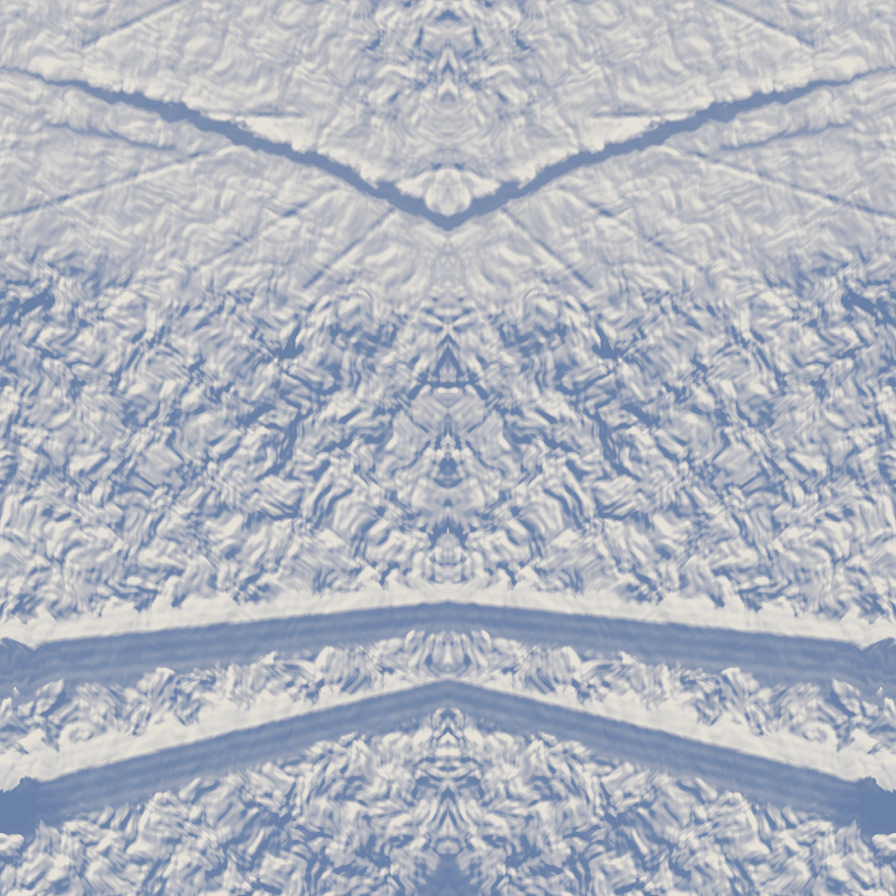
This texture is drawn by a WebGL 2 fragment shader. Its source:

```glsl
#version 300 es
precision highp float;
// Mirrored snow field: crusty lumps, ski grooves and two wide shaded tracks.
uniform vec2 u_resolution;
out vec4 fragColor;

const vec3 SHADOW_BLUE = vec3(0.42, 0.51, 0.66);
const vec3 SNOW_GREY = vec3(0.70, 0.71, 0.75);
const vec3 SUNLIT_CREAM = vec3(0.90, 0.885, 0.85);

// Thin tracks as (start, end) on the folded half plane
const vec4 TRACKS[7] = vec4[7](
  vec4(0.50, 0.753, 0.227, 0.840), vec4(0.161, 0.674, 0.057, 0.766),
  vec4(0.285, 0.694, 0.122, 0.790), vec4(0.41, 0.945, 0.29, 1.003),
  vec4(0.07, 0.662, 0.0, 0.640), vec4(0.07, 0.790, 0.0, 0.815),
  vec4(0.30, 0.872, 0.16, 0.868));

vec3 hash3(vec2 c) {
  vec3 h = fract(c.xyx * vec3(0.1031, 0.1030, 0.0973));
  h += dot(h, h.yxz + 33.33);
  return fract((h.xxy + h.yzz) * h.zyx);
}

// Cellular field of round lumps with random place and height
float lumps(vec2 p) {
  vec2 cell = floor(p);
  float top = 0.0;
  for (int j = -1; j <= 1; j++)
    for (int i = -1; i <= 1; i++) {
      vec2 c = cell + vec2(i, j);
      vec3 h = hash3(c);
      float d = length(p - c - h.xy);
      top = max(top, (0.25 + 0.75 * h.z) * (1.0 - smoothstep(0.0, 0.95, d)));
    }
  return top;
}

vec2 warp(vec2 p) {
  return p + 0.006 * sin(p.yx * vec2(61.0, 53.0) + 2.0 * sin(p * 37.0))
           + 0.002 * sin(p.yx * vec2(210.0, 177.0));
}

float crust(vec2 p) {
  vec2 q = warp(p);
  return lumps(q * vec2(34.0, 26.0)) + 0.55 * lumps(q * vec2(76.0, 58.0) + 9.0)
       + 0.3 * lumps(q * vec2(150.0, 125.0) + 31.0);
}

float streaks(vec2 p) {
  vec2 q = warp(p);
  return lumps(vec2(q.x * 16.0, (q.y - 0.2 * q.x) * 75.0));
}

// Soft step between two heights
float band(float y, float low, float high, float soft) {
  return smoothstep(low - soft, low + soft, y) * (1.0 - smoothstep(high - soft, high + soft, y));
}

float patchAt(vec2 p, vec2 center, vec2 size) {
  vec2 d = (p - center) / size;
  return exp(-dot(d, d));
}

// Signed side distance in x, mask along the segment in y
vec2 trackCoords(vec2 p, vec4 t) {
  vec2 along = t.zw - t.xy;
  float len = length(along);
  vec2 dir = along / len;
  vec2 rel = p - t.xy;
  float s = dot(rel, dir);
  float side = dot(rel, vec2(-dir.y, dir.x)) * sign(-dir.x);
  return vec2(side, band(s, 0.0, len, 0.006));
}

float ridge(float d, float width) { return exp(-d * d / (width * width)); }

// Sunlit berm above a shaded trough whose floor is faintly lined
float wideTrack(float tone, float y, float top, float depth, float berm, float ragged) {
  float lit = band(y, top, top + berm + ragged, 0.004);
  float shade = band(y, top - depth + ragged, top, 0.004);
  float floorTone = 0.13 + 0.05 * sin((y - top) * 420.0) + 0.12 * smoothstep(top - 0.02, top - depth, y);
  tone = mix(tone, 0.91 + 0.04 * sin((y - top) * 500.0), lit * 0.8);
  return mix(tone, floorTone, shade * 0.9);
}

void main() {
  vec2 uv = gl_FragCoord.xy / u_resolution;
  vec2 p = vec2(abs(uv.x - 0.5), uv.y);
  float x = p.x, y = p.y;

  // Relief lit from above
  vec2 toSun = vec2(0.0025, 0.0055);
  float height = crust(p);
  float relief = height - crust(p + toSun);
  float streakRelief = streaks(p) - streaks(p + toSun * 0.6);
  float blotch = lumps(warp(p) * vec2(17.0, 11.0) + 5.0);

  // Where the crust is broken
  float upper = smoothstep(0.62, 0.72, y + 0.04 * blotch - 0.12 * x);
  float column = patchAt(p, vec2(0.045, 0.97), vec2(0.07, 0.11));
  float rough = mix(1.0, 0.38, upper) + 0.5 * column;
  float dark = 0.17 * patchAt(p, vec2(0.19, 0.56), vec2(0.22, 0.09))
             + 0.28 * patchAt(p, vec2(0.49, 0.66), vec2(0.08, 0.08))
             + 0.10 * patchAt(p, vec2(0.0, 0.43), vec2(0.03, 0.14))
             + 0.20 * patchAt(p, vec2(0.10, 0.04), vec2(0.16, 0.06)) + 0.13 * column;
  float pits = smoothstep(0.45, 0.1, height - 0.55 * blotch);
  float tone = 0.60 + 0.09 * upper + rough * (1.05 * relief + 0.12 * (height - 0.75))
             - 0.22 * pits * rough - dark * (1.2 - 0.5 * height);
  tone += upper * 0.32 * streakRelief;

  // Fine ski tracks: lit lip over a thin shadow
  for (int i = 0; i < 7; i++) {
    vec2 t = trackCoords(p, TRACKS[i]);
    float wobble = 0.002 * (height - 0.7);
    tone += t.y * (0.20 * ridge(t.x - 0.003 + wobble, 0.003) - 0.30 * ridge(t.x + 0.004 + wobble, 0.0035));
  }

  // Deep groove forming the upper chevron, and the short one beside it
  float jag = 0.010 * (height - 0.75);
  float groove = y - (0.751 + 0.5 * x - 0.324 * x * x) + jag;
  float halfWidth = 0.010 - 0.008 * smoothstep(0.3, 0.5, x);
  tone += 0.17 * ridge(groove - 0.020, 0.009);
  tone = mix(tone, 0.10, 0.88 * band(groove, -halfWidth, halfWidth, 0.004));
  float sideGroove = y - (0.830 + 0.22 * (x - 0.298)) + jag;
  tone = mix(tone, 0.16, 0.8 * ridge(sideGroove, 0.006) * band(x, 0.30, 0.455, 0.01));

  // Two broad tracks below, breaking up near the outer edges
  float ragged = 0.016 * (height - 0.75);
  float slump = smoothstep(0.41, 0.5, x) * ragged * 1.5;
  tone = wideTrack(tone, y, 0.329 - 0.10 * x + slump, 0.032 + 0.055 * x, 0.023 + 0.02 * x, ragged);
  tone = wideTrack(tone, y, 0.243 - 0.25 * x + slump, 0.030 + 0.055 * x, 0.010 + 0.06 * x, ragged);
  tone -= 0.25 * patchAt(p, vec2(0.49, 0.09), vec2(0.06, 0.035));

  // Shaded wedge at the foot of the fold
  float wedge = 1.0 - smoothstep(-0.004, 0.006, x - 0.65 * (0.048 - y) + ragged);
  tone = mix(tone, 0.08, 0.85 * wedge);

  tone = clamp(tone, 0.0, 1.0);
  vec3 color = mix(SHADOW_BLUE, SNOW_GREY, smoothstep(0.0, 0.55, tone));
  color = mix(color, SUNLIT_CREAM, smoothstep(0.45, 1.0, tone));
  fragColor = vec4(color, 1.0);
}
```
